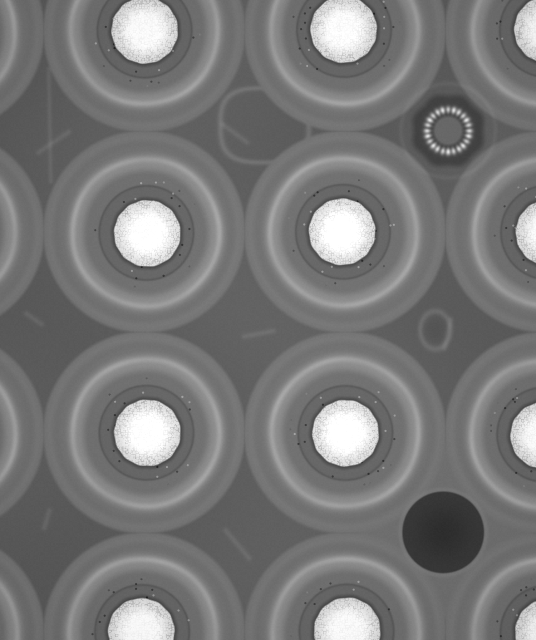
A Shadertoy shader for this pattern:

```glsl
vec2 hash2(vec2 p) {
    vec3 q = fract(vec3(p.xyx) * vec3(0.1031, 0.103, 0.0973));
    q += dot(q, q.yzx + 33.33);
    return fract((q.xx + q.yz) * q.zy);
}

// Cellular noise: x = distance to nearest point, y = random id of that point
vec2 cellular(vec2 p) {
    vec2 base = floor(p), best = vec2(9.0, 0.0);
    for (int j = -1; j <= 1; j++)
    for (int i = -1; i <= 1; i++) {
        vec2 cell = base + vec2(i, j);
        vec2 h = hash2(cell + 71.0);
        float d = length(cell + 0.15 + 0.7 * h - p);
        if (d < best.x) best = vec2(d, fract(h.x * 17.3 + h.y * 31.7));
    }
    return best;
}

float band(float d, float width) {
    return exp(-d * d / (width * width));
}

float disc(float r, float radius, float soft) {
    return 1.0 - smoothstep(radius - soft, radius + soft, r);
}

float segment(vec2 p, vec2 halfDir) {
    return length(p - halfDir * clamp(dot(p, halfDir) / dot(halfDir, halfDir), -1.0, 1.0));
}

// Sunken floor seen between the round cells, with scratches and moulded loops
float floorShade(vec2 g) {
    vec2 id = floor(g), h = hash2(id + 23.0);
    vec2 k = fract(g) - 0.5;
    float shade = 0.365 + 0.012 * sin(g.x * 3.1 + 1.7 * sin(g.y * 2.3));
    float angle = 3.14159 * h.x;
    vec2 dir = (0.04 + 0.06 * h.y) * vec2(cos(angle), sin(angle));
    shade += 0.05 * band(segment(k - 0.16 * (h - 0.5), dir), 0.014);
    vec2 e = abs(g - vec2(0.6, 0.47)) / vec2(0.22, 0.185);
    float loop = pow(dot(e * e * e, vec2(1.0)), 1.0 / 3.0) - 1.0;
    shade += 0.08 * band(loop, 0.07);
    float small = length((g - vec2(1.45, 1.49)) * vec2(1.0, 0.8));
    shade += 0.07 * band(small - 0.075, 0.014) - 0.03 * band(small, 0.06);
    return mix(shade, 0.435, disc(length(g - vec2(1.5, 2.5)), 0.45, 0.05));
}

// One cell: wide halo, bright ring, inner disc and a grainy white ball
float cellShade(vec2 g, float ground, float px) {
    vec2 id = round(g), f = g - id;
    vec2 shift = hash2(id + 9.0) - 0.5;
    float angle = atan(f.y, f.x);
    float r = length(f);
    float halo = 0.45 + 0.012 * band(r - 0.47, 0.015) - 0.014 * band(r - 0.435, 0.02);
    float shade = mix(ground, halo, disc(r, 0.503, 0.012));

    float ring = length(f - 0.018 * shift) + 0.002 * sin(angle * 5.0 + 9.0 * shift.x);
    float lit = 1.0 + 0.15 * sin(angle * 2.0 + 6.0 * shift.y) + 0.1 * sin(angle * 7.0 + 20.0 * shift.x);
    shade += 0.085 * smoothstep(0.285, 0.34, ring) * disc(ring, 0.39, 0.025);
    shade += 0.085 * lit * band(ring - 0.365, 0.016);
    shade -= 0.012 * disc(ring, 0.31, 0.02);

    float inner = length(f - 0.025 * shift);
    shade = mix(shade, 0.4, disc(inner, 0.238, 0.006));
    shade -= 0.05 * band(inner - 0.235, 0.007);

    // Dust on the inner disc
    vec2 dust = cellular(g * 38.0);
    float speck = disc(dust.x, 0.2, 0.12) * step(0.9, dust.y) * disc(inner, 0.27, 0.02);
    shade += speck * (dust.y > 0.965 ? 0.2 : -0.17);

    vec2 b = f - 0.035 * shift;
    float ball = length(b) + 0.0015 * sin(angle * 13.0 + 30.0 * shift.x);
    shade -= 0.12 * disc(ball, 0.178, 0.014);
    vec2 grain = cellular(g * 75.0);
    float white = 1.02 - 0.15 * smoothstep(0.07, 0.165, ball);
    white -= (0.04 + 0.13 * smoothstep(0.05, 0.16, ball)) * grain.y * smoothstep(0.1, 0.6, grain.x);
    return mix(shade, white, disc(ball, 0.165, max(0.005, px)));
}

// Dark socket holding a beaded ring
float socketShade(float shade, vec2 q) {
    float r = length(q), angle = atan(q.y, q.x);
    shade += 0.03 * band(r - 0.235, 0.012);
    shade = mix(shade, 0.26, disc(r + 0.006 * cos(angle * 8.0), 0.18, 0.022));
    shade = mix(shade, 0.41, disc(r, 0.072, 0.012));
    float beads = 0.65 + 0.25 * cos(angle * 24.0) + 0.1 * sin(angle * 9.0);
    return mix(shade, 0.9, beads * band(r - 0.105, 0.017));
}

void mainImage(out vec4 fragColor, in vec2 fragCoord) {
    vec2 uv = fragCoord / iResolution.xy;
    float px = 3.187 / iResolution.y;
    vec2 p = vec2(fragCoord.x, iResolution.y - fragCoord.y) * px;
    vec2 g = p - vec2(0.718, 0.154);

    float shade = cellShade(g, floorShade(g), px);
    shade = socketShade(shade, g - vec2(1.514, 0.497));

    // Open hole
    float hole = length(g - vec2(1.489, 2.497));
    shade += 0.03 * band(hole - 0.215, 0.01);
    shade = mix(shade, 0.18 + 0.04 * smoothstep(0.0, 0.2, hole), disc(hole, 0.203, max(0.006, px)));

    // Long faint scratch, uneven light and sensor grain
    shade += 0.045 * band(segment(g - vec2(-0.47, 0.47), vec2(0.005, 0.28)), 0.012);
    vec2 v = uv - vec2(0.52, 0.52);
    shade *= 1.025 - 0.22 * dot(v, v);
    shade += 0.012 * (hash2(floor(p * 160.0)).x - 0.5);
    fragColor = vec4(vec3(clamp(shade, 0.0, 1.0)), 1.0);
}
```
